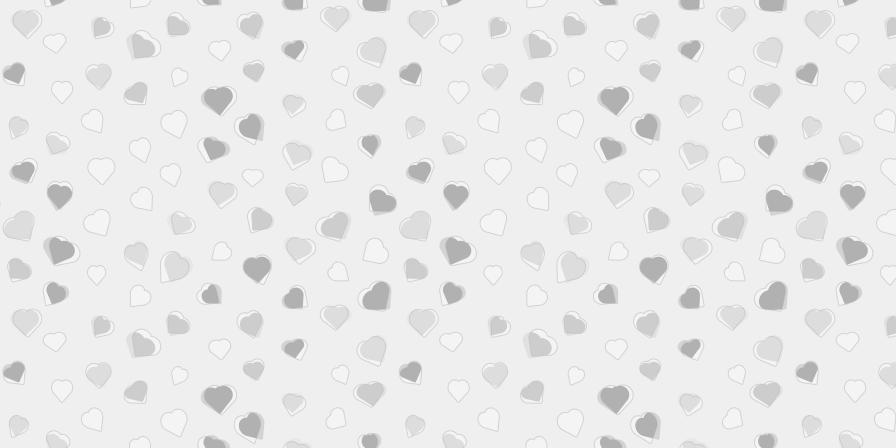
Write a Shadertoy shader that draws this pattern.

```glsl
const vec3 PAPER = vec3(0.937);
const vec3 WHITE = vec3(0.957);
const vec3 LIGHT = vec3(0.865);
const vec3 MID = vec3(0.805);
const vec3 DARK = vec3(0.695);
const vec3 INK = vec3(0.74);

const vec2 TILE_CELLS = vec2(10.0, 6.0);    // cells before the pattern repeats
const vec2 CELL = vec2(0.0885, 0.1111);     // cell size in canvas heights
const vec2 JITTER = vec2(0.024, 0.026);     // full range of the scatter
const vec2 SIZE_RANGE = vec2(0.038, 0.059);
const float MAX_TILT = 0.8;
const float OUTLINE_SHIFT = 0.2;            // relative to the heart size
const float OUTLINE_TWIST = 0.3;
const float LINE_HALF_WIDTH = 0.0011;
const float LINE_OPACITY = 0.6;
const float HIGHLIGHT = 0.55;
const float ROUNDING = 0.07;

float hash(vec2 p, float salt) {
    return fract(sin(dot(p, vec2(127.1, 311.7)) + salt * 74.7) * 43758.5453);
}

vec2 rotate(vec2 p, float angle) {
    float c = cos(angle), s = sin(angle);
    return vec2(c * p.x - s * p.y, s * p.x + c * p.y);
}

// Signed distance to an upright heart about one unit tall, centred on the origin
float heartUnit(vec2 p) {
    p = vec2(abs(p.x), p.y + 0.55);
    if (p.x + p.y > 1.0) return length(p - vec2(0.25, 0.75)) - 0.3536;
    vec2 toCleft = p - vec2(0.0, 1.0);
    vec2 toSide = p - 0.5 * max(p.x + p.y, 0.0);
    return sqrt(min(dot(toCleft, toCleft), dot(toSide, toSide))) * sign(p.x - p.y);
}

float heart(vec2 p, float size, float aspect) {
    float shrink = 1.0 - 1.7 * ROUNDING;
    vec2 q = p / (size * vec2(aspect, 1.0 / aspect));
    return (heartUnit(q / shrink) * shrink - ROUNDING) * size;
}

float coverage(float d, float soft) {
    return 1.0 - smoothstep(-soft, soft, d);
}

// Paints one heart: pale backing, shifted fill, thin loose outline
vec3 paintHeart(vec3 color, vec2 p, vec2 id, float soft) {
    float kind = hash(id, 1.0);
    bool hollow = kind > 0.79;
    vec3 tint = kind < 0.25 ? DARK : kind < 0.59 ? MID : LIGHT;

    float size = mix(SIZE_RANGE.x, SIZE_RANGE.y, hash(id, 2.0)) * (hollow ? 0.85 : 1.0);
    float tilt = (hash(id, 3.0) * 2.0 - 1.0) * MAX_TILT;
    float aspect = mix(0.92, 1.1, hash(id, 4.0));
    vec2 shift = (vec2(hash(id, 5.0), hash(id, 6.0)) - 0.5) * 2.0 * OUTLINE_SHIFT * size;
    float twist = (hash(id, 7.0) * 2.0 - 1.0) * OUTLINE_TWIST;

    vec2 q = rotate(p, tilt);
    float fillDist = heart(q, size, aspect);
    float lineDist = heart(rotate(q - shift, twist), size * 1.04, aspect * 0.97);

    float backing = coverage(lineDist, soft);
    color = mix(color, WHITE, backing);
    if (!hollow) {
        // The part of the fill outside the outline is a lighter crescent
        vec3 shade = mix(mix(tint, PAPER, HIGHLIGHT), tint, backing);
        color = mix(color, shade, coverage(fillDist, soft));
    }
    float line = coverage(abs(lineDist) - LINE_HALF_WIDTH, soft);
    return mix(color, min(color, INK), line * LINE_OPACITY);
}

void mainImage(out vec4 fragColor, in vec2 fragCoord) {
    vec2 uv = fragCoord / iResolution.y;
    float soft = 0.65 / iResolution.y;
    vec3 color = PAPER;

    // Scattered hearts on a staggered grid, neighbours included
    float column = floor(uv.x / CELL.x);
    for (int i = -1; i <= 1; i++) {
        float x = column + float(i);
        float stagger = 0.5 * mod(x, 2.0);
        float row = floor(uv.y / CELL.y - stagger);
        for (int j = -1; j <= 1; j++) {
            float y = row + float(j);
            vec2 id = mod(vec2(x, y), TILE_CELLS);
            vec2 scatter = (vec2(hash(id, 8.0), hash(id, 9.0)) - 0.5) * JITTER;
            vec2 center = (vec2(x, y + stagger) + 0.5) * CELL + scatter;
            color = paintHeart(color, uv - center, id, soft);
        }
    }
    fragColor = vec4(color, 1.0);
}
```
